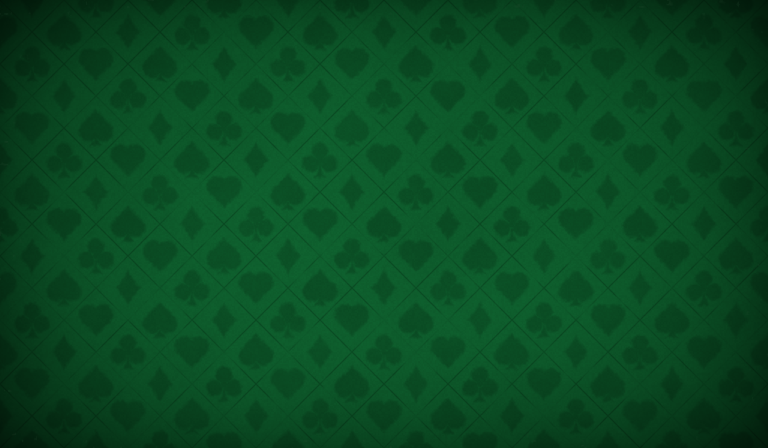
A WebGL 1 fragment shader for this pattern:

```glsl
precision highp float;
// Green card-table felt: a worn diagonal lattice of faint suit symbols under a soft vignette.

uniform vec2 u_resolution;

const float COLUMNS = 12.0;          // symbols across the canvas width
const float SUIT_SIZE = 0.27;        // half extent of a symbol, in column widths
const float SUIT_SHADE = 0.165;      // darkening inside a symbol
const float SUIT_BLUR = 0.035;       // softness of the printed edge, in column widths
const float LINE_WIDTH = 0.022;      // lattice line, in column widths
const float LINE_SHADE = 0.22;
const float GRAIN = 0.075;           // fine fibre contrast
const float MOTTLE = 0.12;           // broad uneven dye
const vec3 FELT = vec3(0.055, 0.368, 0.176);
const vec3 FALLOFF = vec3(1.45, 1.0, 1.12); // red and blue fade faster in the dark
const vec3 SCUFF = vec3(0.16, 0.30, 0.20);

float hash(vec2 p) {
    vec3 q = fract(vec3(p.xyx) * 0.1031);
    q += dot(q, q.yzx + 33.33);
    return fract((q.x + q.y) * q.z);
}

float noise(vec2 p) {
    vec2 i = floor(p);
    vec2 f = fract(p);
    f = f * f * (3.0 - 2.0 * f);
    return mix(mix(hash(i), hash(i + vec2(1.0, 0.0)), f.x),
               mix(hash(i + vec2(0.0, 1.0)), hash(i + 1.0), f.x), f.y);
}

float fbm(vec2 p) {
    float sum = 0.0;
    float amp = 0.5;
    for (int i = 0; i < 4; i++) {
        sum += amp * noise(p);
        p = p * 2.03 + 17.0;
        amp *= 0.5;
    }
    return sum;
}

// Heart with its point at the origin, lobes upward, scaled to unit half width.
float heartBody(vec2 p) {
    p = vec2(abs(p.x), p.y) / 1.65;
    float d;
    if (p.x + p.y > 1.0) {
        d = length(p - vec2(0.25, 0.75)) - 0.3536;
    } else {
        float edge = min(length(p - vec2(0.0, 1.0)),
                         length(p - 0.5 * max(p.x + p.y, 0.0)));
        d = edge * sign(p.x - p.y);
    }
    return d * 1.65;
}

// Flared foot shared by spade and club.
float stem(vec2 p) {
    float flare = clamp((-0.4 - p.y) / 0.6, 0.0, 1.0);
    float side = abs(p.x) - 0.08 - 0.24 * flare * flare;
    return max(side, max(-1.0 - p.y, p.y + 0.2));
}

float spade(vec2 p) {
    return min(heartBody(vec2(p.x, 1.04 - p.y)), stem(p));
}

float diamond(vec2 p) {
    vec2 q = pow(abs(p) / vec2(0.70, 1.0), vec2(0.92));
    return (q.x + q.y - 1.0) * 0.6;
}

float club(vec2 p) {
    float top = length(p - vec2(0.0, 0.50)) - 0.49;
    float sides = length(vec2(abs(p.x) - 0.53, p.y + 0.22)) - 0.49;
    float core = length(p) - 0.25;
    return min(min(top, sides), min(core, stem(p)));
}

float suit(vec2 p, float kind) {
    if (kind < 0.5) return spade(p);
    if (kind < 1.5) return diamond(p);
    if (kind < 2.5) return club(p);
    return heartBody(p + vec2(0.0, 0.92));
}

void main() {
    vec2 uv = gl_FragCoord.xy / u_resolution;
    vec2 unit = gl_FragCoord.xy / u_resolution.x;
    float pixel = COLUMNS / u_resolution.x;

    // Diagonal cells, counted from the top left corner.
    vec2 p = vec2(unit.x, u_resolution.y / u_resolution.x - unit.y) * COLUMNS;
    vec2 diag = vec2(p.x + p.y, p.x - p.y);
    vec2 cell = floor(diag);
    vec2 local = diag - cell - 0.5;
    vec2 suitPos = 0.5 * vec2(local.x + local.y, local.y - local.x) / SUIT_SIZE;
    float kind = mod(2.0 * cell.y - cell.x + 1.0, 4.0);

    // Printed symbols with soft, slightly ragged edges.
    float wear = fbm(p * 1.7);
    float rag = (noise(unit * 300.0) - 0.5) * 0.03;
    float blur = max(pixel, SUIT_BLUR);
    float ink = smoothstep(-blur, blur, -suit(suitPos, kind) * SUIT_SIZE + rag);
    ink *= SUIT_SHADE * (0.75 + 0.4 * wear + 0.12 * hash(cell + 40.0));

    // Thin lattice lines that fade out in worn stretches.
    vec2 toLine = (0.5 - abs(local)) * 0.7071;
    float reach = 0.5 * (LINE_WIDTH + pixel);
    vec2 strokes = clamp((reach - toLine) / max(pixel, LINE_WIDTH), 0.0, 1.0);
    float intact = smoothstep(0.22, 0.62, fbm(p * 2.3 + 31.0));
    float line = max(strokes.x, strokes.y) * LINE_SHADE * (0.15 + 0.85 * intact);

    // Felt fibre, mottling and vignette.
    float grain = 0.6 * hash(floor(unit * 512.0)) + 0.4 * noise(unit * 260.0) - 0.5;
    float mottle = fbm(p * 0.6 + 9.0) - 0.47;
    vec2 sq = (uv * 2.0 - 1.0) * (uv * 2.0 - 1.0);
    float light = 1.0 - 0.10 * sq.x - 0.30 * sq.x * sq.x * sq.x;
    light *= 1.0 - 0.10 * sq.y - 0.20 * sq.y * sq.y * sq.y;
    light *= 1.0 - 0.35 * sq.x * sq.y;
    light *= 1.0 + GRAIN * grain + MOTTLE * mottle;
    light *= (1.0 - ink) * (1.0 - line);
    vec3 color = FELT * pow(vec3(max(light, 0.0)), FALLOFF);

    // Sparse pale scuffs toward the border.
    float border = smoothstep(0.75, 1.0, max(sq.x, sq.y));
    float scuff = smoothstep(0.80, 0.95, noise(p * 9.0)) * smoothstep(0.6, 0.9, noise(p * 28.0));
    color = mix(color, SCUFF, 0.22 * scuff * border);
    gl_FragColor = vec4(color, 1.0);
}
```
